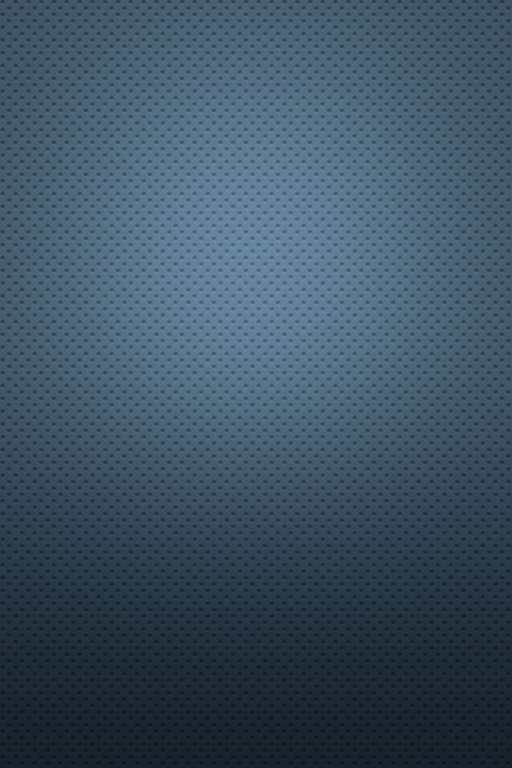
A Shadertoy shader for this background:

```glsl
// Slate-blue perforated panel lit by a soft round glow, fading to dark at the base.

// Soft mask of staggered oval holes; p is in cells, measured from the top left.
float holeMask(vec2 p, float cellsPerPixel) {
    float row = floor(p.y);
    float shift = 0.22 + 0.5 * mod(row, 2.0);
    vec2 cell = vec2(fract(p.x - shift + 0.5) - 0.5, fract(p.y) - 0.5);
    // One cell is twice as wide as it is tall
    float d = length(cell * vec2(1.0, 0.64)) - 0.18;
    float blur = max(0.075, 0.7 * cellsPerPixel);
    return 1.0 - smoothstep(-blur, blur, d);
}

void mainImage(out vec4 fragColor, in vec2 fragCoord) {
    vec2 uv = fragCoord / iResolution.xy;
    float depth = 1.0 - uv.y;
    float aspect = iResolution.y / iResolution.x;

    // Vertical falloff of the panel
    vec3 upperSlate = vec3(0.230, 0.308, 0.368);
    vec3 lowerSlate = vec3(0.085, 0.125, 0.165);
    vec3 color = mix(upperSlate, lowerSlate, smoothstep(0.40, 1.06, depth));

    // Broad glow above the middle
    vec2 fromGlow = vec2(uv.x - 0.49, (depth - 0.33) * aspect * 0.92);
    float glow = exp(-dot(fromGlow, fromGlow) / 0.18);
    color += vec3(0.172, 0.218, 0.250) * glow;

    // Holes, each with a faint lit lip below
    vec2 grid = vec2(uv.x * 40.0, depth * 120.0 + 0.28);
    float cellsPerPixel = 40.0 / iResolution.x;
    float hole = holeMask(grid, cellsPerPixel);
    float lip = holeMask(grid - vec2(0.0, 0.45), cellsPerPixel) * (1.0 - hole);
    color *= 1.0 + 0.05 * lip - mix(0.30, 0.22, glow) * hole;

    fragColor = vec4(color, 1.0);
}
```
